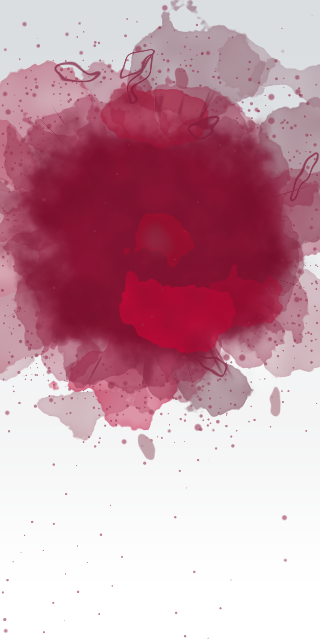
Give the GLSL for this background, as a WebGL 1 fragment shader.

```glsl
precision highp float;
// Crimson watercolor splash with torn washes, ink lines and spatter on a pale gradient.
uniform vec2 u_resolution;

float hash(vec2 p) {
  return fract(sin(dot(p, vec2(127.1, 311.7))) * 43758.5453);
}

float noise(vec2 p) {
  vec2 i = floor(p), f = fract(p);
  f = f * f * (3.0 - 2.0 * f);
  return mix(mix(hash(i), hash(i + vec2(1, 0)), f.x),
             mix(hash(i + vec2(0, 1)), hash(i + vec2(1, 1)), f.x), f.y);
}

float fbm(vec2 p) {
  float sum = 0.0, amp = 0.52;
  for (int i = 0; i < 5; i++) {
    sum += amp * noise(p);
    p = mat2(1.6, 1.2, -1.2, 1.6) * p + 7.3;
    amp *= 0.5;
  }
  return sum;
}

mat2 rotate(float a) {
  return mat2(cos(a), sin(a), -sin(a), cos(a));
}

// Approximate signed distance to an ellipse
float ellipse(vec2 p, vec2 r) {
  float k = length(p / r);
  return k * (k - 1.0) / max(length(p / (r * r)), 0.001);
}

// Torn translucent wash with pigment gathered at its rim
float wash(vec2 p, vec2 center, vec2 r, float seed) {
  float d = ellipse(p - center, r) + 0.22 * (fbm(p * 7.0 + seed * 13.7) - 0.5);
  float grain = 0.7 + 0.35 * noise(p * 13.0 + seed);
  return smoothstep(0.004, -0.004, d) * (grain + 0.22 * exp(-abs(d) * 110.0));
}

// Thin, wavering closed ink line
float inkLoop(vec2 p, vec2 center, vec2 r, float angle) {
  vec2 q = rotate(angle) * (p - center) + 0.035 * (noise(p * 22.0) - 0.5);
  return smoothstep(0.005, 0.001, abs(ellipse(q, r)));
}

float drop(vec2 p, vec2 center, vec2 r, float angle) {
  float d = ellipse(rotate(angle) * (p - center), r) + 0.01 * (noise(p * 45.0) - 0.5);
  return smoothstep(0.003, -0.003, d);
}

void main() {
  vec2 p = gl_FragCoord.xy / u_resolution * vec2(1.0, 2.0);
  vec2 heart = vec2(0.47, 1.26);
  vec2 fromHeart = p - heart;
  float radius = length(fromHeart / vec2(0.46, 0.44));
  float cloud = fbm(p * 5.0);
  float detail = fbm(p * 13.0 + 4.0);

  // Paper
  vec3 color = mix(vec3(1.0), vec3(0.955, 0.957, 0.96), smoothstep(0.1, 0.75, p.y));
  color = mix(color, vec3(0.855, 0.87, 0.88), smoothstep(0.75, 1.95, p.y));

  // Pale outer washes
  vec3 mauve = vec3(0.61, 0.46, 0.51);
  vec3 pink = vec3(0.74, 0.39, 0.48);
  vec3 pale = vec3(0.77, 0.63, 0.67);
  color = mix(color, mauve, 0.68 * wash(p, vec2(0.60, 1.78), vec2(0.22, 0.17), 1.0));
  color = mix(color, mauve, 0.45 * wash(p, vec2(0.75, 1.82), vec2(0.09, 0.11), 2.0));
  color = mix(color, mauve, 0.45 * wash(p, vec2(0.92, 1.75), vec2(0.14, 0.05), 3.0));
  color = mix(color, mauve, 0.75 * wash(p, vec2(0.92, 1.46), vec2(0.17, 0.25), 4.0));
  color = mix(color, pink, 0.62 * wash(p, vec2(0.13, 1.62), vec2(0.20, 0.19), 5.0));
  color = mix(color, pink, 0.75 * wash(p, vec2(0.02, 1.24), vec2(0.20, 0.37), 6.0));
  color = mix(color, pale, 0.70 * wash(p, vec2(0.06, 0.97), vec2(0.17, 0.14), 7.0));
  color = mix(color, pale, 0.75 * wash(p, vec2(0.91, 0.98), vec2(0.18, 0.15), 8.0));
  color = mix(color, pale, 0.85 * wash(p, vec2(0.27, 0.73), vec2(0.18, 0.07), 9.0));
  color = mix(color, vec3(0.80, 0.30, 0.43), 0.75 * wash(p, vec2(0.38, 0.82), vec2(0.16, 0.12), 10.0));
  color = mix(color, mauve, 0.75 * wash(p, vec2(0.64, 0.84), vec2(0.12, 0.10), 11.0));

  // Overlapping petals around the heart
  for (int i = 0; i < 22; i++) {
    float k = float(i);
    float angle = k * 2.399;
    float reach = 0.31 + 0.10 * hash(vec2(k, 3.0));
    vec2 center = heart + reach * vec2(1.06 * cos(angle), sin(angle));
    vec2 size = vec2(0.09) + 0.07 * vec2(hash(vec2(k, 5.0)), hash(vec2(k, 8.0)));
    vec3 tint = mix(vec3(0.50, 0.19, 0.29), vec3(0.60, 0.12, 0.26), hash(vec2(k, 1.0)));
    color = mix(color, tint, 0.42 * wash(p, center, size, k + 20.0));
  }

  // Dense heart
  float edge = radius + 0.55 * (cloud - 0.5) + 0.25 * (detail - 0.5);
  color = mix(color, vec3(0.53, 0.12, 0.24), 0.85 * smoothstep(1.02, 0.78, edge));
  vec3 crimson = mix(vec3(0.46, 0.055, 0.165), vec3(0.56, 0.06, 0.20), cloud);
  color = mix(color, crimson, 0.92 * smoothstep(0.9, 0.62, edge));

  // Bright pools of red
  color = mix(color, vec3(0.75, 0.03, 0.21), 0.75 * wash(p, vec2(0.55, 1.02), vec2(0.15, 0.11), 50.0));
  color = mix(color, vec3(0.68, 0.04, 0.20), 0.50 * wash(p, vec2(0.72, 1.06), vec2(0.12, 0.09), 51.0));
  color = mix(color, vec3(0.65, 0.06, 0.20), 0.55 * wash(p, vec2(0.49, 1.61), vec2(0.13, 0.07), 52.0));
  color = mix(color, vec3(0.66, 0.05, 0.18), 0.65 * wash(p, vec2(0.48, 1.26), vec2(0.085, 0.075), 53.0));
  color = mix(color, vec3(0.55, 0.18, 0.27), 0.65 * smoothstep(0.06, 0.01, length(p - vec2(0.485, 1.245)) + 0.05 * (detail - 0.5)));
  color *= 1.0 + 0.16 * (detail - 0.5) * smoothstep(1.3, 0.9, edge);

  // Ink loops and radial splinters
  float ink = inkLoop(p, vec2(0.23, 1.77), vec2(0.065, 0.022), 0.2);
  ink = max(ink, inkLoop(p, vec2(0.43, 1.81), vec2(0.065, 0.022), -0.7));
  ink = max(ink, inkLoop(p, vec2(0.44, 1.76), vec2(0.075, 0.015), -1.1));
  ink = max(ink, inkLoop(p, vec2(0.63, 1.60), vec2(0.045, 0.016), -0.2));
  ink = max(ink, inkLoop(p, vec2(0.66, 0.86), vec2(0.055, 0.016), 0.6));
  ink = max(ink, inkLoop(p, vec2(0.95, 1.45), vec2(0.085, 0.014), -1.1));
  float ridge = abs(noise(normalize(fromHeart + 0.0001) * 11.0 + 0.9 * p) - 0.5);
  float splinter = smoothstep(0.035, 0.008, ridge) * smoothstep(0.46, 0.60, noise(p * 12.0));
  splinter *= smoothstep(0.8, 0.95, radius) * smoothstep(1.18, 1.0, radius);
  color = mix(color, vec3(0.50, 0.10, 0.22), 0.7 * max(ink, 0.7 * splinter));

  // Spatter at three scales
  for (int i = 0; i < 3; i++) {
    float scale = 22.0 + 17.0 * float(i);
    vec2 cell = floor(p * scale) + 40.0 * float(i);
    vec2 offset = 0.3 + 0.4 * vec2(hash(cell + 0.3), hash(cell + 0.7));
    float size = 0.06 + 0.17 * hash(cell + 0.9);
    float speck = smoothstep(size + 0.08, size - 0.08, length(fract(p * scale) - offset));
    float density = 0.24 * smoothstep(0.85, 1.05, radius) * smoothstep(1.7, 1.1, radius);
    color = mix(color, vec3(0.58, 0.20, 0.31), 0.6 * speck * step(hash(cell), density));
  }

  // Large stray drops
  float drops = drop(p, vec2(0.458, 0.602), vec2(0.021, 0.044), -0.45);
  drops = max(drops, drop(p, vec2(0.862, 0.745), vec2(0.016, 0.045), 0.0));
  color = mix(color, vec3(0.73, 0.58, 0.62), 0.85 * drops);
  color = mix(color, vec3(0.60, 0.29, 0.38), 0.7 * drop(p, vec2(0.566, 1.755), vec2(0.018, 0.034), -0.3));

  gl_FragColor = vec4(color, 1.0);
}
```
